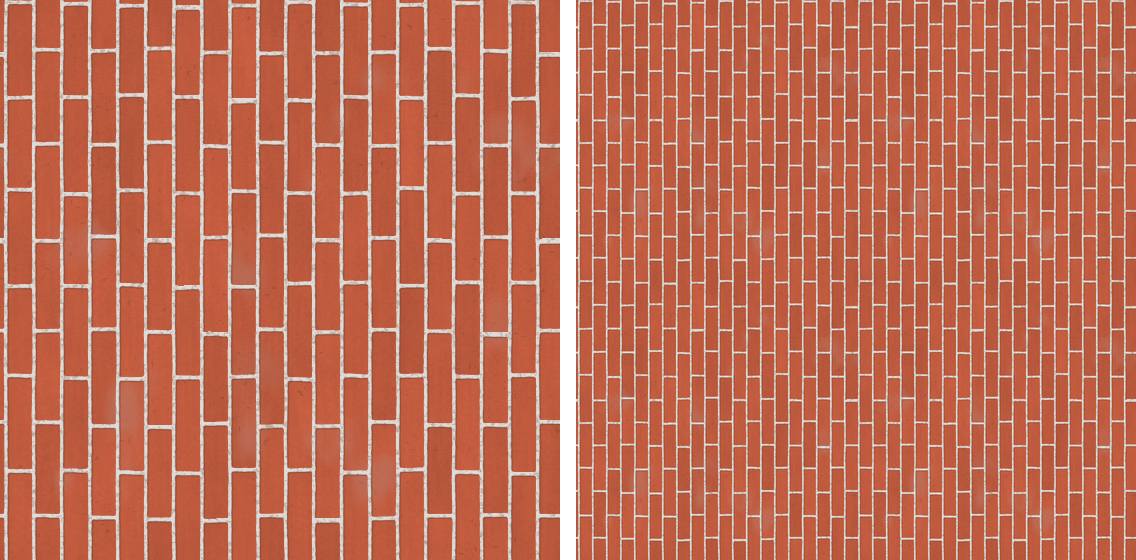
Left, the tile; right, the same tile 2 across and 2 down.
This texture is drawn by a Shadertoy shader. Its source:

```glsl
// Upright red brick wall in half-offset columns with pale, grainy mortar; tiles seamlessly.

const vec2  BRICKS       = vec2(20.0, 6.0);      // repeats across and down
const vec2  PHASE        = vec2(0.21, 0.945);    // shift of the joints, in bricks
const vec2  HALF_JOINT   = vec2(0.0032, 0.0036); // half the mortar widths
const float JOINT_JITTER = 0.035;                // uneven brick ends, in bricks
const float CORNER       = 0.0035;
const float WARP         = 0.0016;               // slow bend of the joints
const float ROUGHNESS    = 0.0014;               // chipped brick edges
const vec2  SHADOW_SHIFT = vec2(-0.0017, 0.0015);
const float TONE_VARIATION = 0.07;

const vec3 BRICK        = vec3(0.74, 0.35, 0.24);
const vec3 BRICK_DUST   = vec3(0.73, 0.47, 0.40);
const vec3 BRICK_SHADOW = vec3(0.50, 0.28, 0.22);
const vec3 MORTAR       = vec3(0.88, 0.86, 0.84);
const vec3 MORTAR_SAND  = vec3(0.78, 0.69, 0.65);
const vec3 MORTAR_SHADE = vec3(0.55, 0.47, 0.43);

float hash(vec2 p) {
    return fract(sin(dot(p, vec2(127.1, 311.7))) * 43758.5);
}

// Value noise that wraps over the unit square
float tileNoise(vec2 uv, vec2 period) {
    vec2 p = uv * period;
    vec2 i = floor(p);
    vec2 f = p - i;
    f = f * f * (3.0 - 2.0 * f);
    vec2 a = mod(i, period);
    vec2 b = mod(i + 1.0, period);
    return mix(mix(hash(a), hash(vec2(b.x, a.y)), f.x),
               mix(hash(vec2(a.x, b.y)), hash(b), f.x), f.y);
}

float tileFbm(vec2 uv, vec2 period) {
    return 0.55 * tileNoise(uv, period)
         + 0.30 * tileNoise(uv, period * 2.0)
         + 0.15 * tileNoise(uv, period * 4.0);
}

float jointOffset(vec2 id) {
    return JOINT_JITTER * (2.0 * hash(mod(id, BRICKS) + 17.0) - 1.0);
}

float roundedBox(vec2 p, vec2 halfSize) {
    vec2 q = abs(p) - halfSize + CORNER;
    return length(max(q, 0.0)) + min(max(q.x, q.y), 0.0) - CORNER;
}

void mainImage(out vec4 fragColor, in vec2 fragCoord) {
    vec2 uv = fragCoord / iResolution.xy;
    float pixel = 1.0 / min(iResolution.x, iResolution.y);

    // Bent joints
    vec2 bend = vec2(tileNoise(uv, vec2(20.0, 14.0)), tileNoise(uv, vec2(40.0, 18.0))) - 0.5;
    vec2 grid = (uv + WARP * bend) * BRICKS - PHASE;

    // Column, row and the two uneven ends of this brick
    vec2 id = vec2(floor(grid.x), 0.0);
    grid.y += 0.5 * mod(id.x, 2.0);
    id.y = floor(grid.y);
    if (grid.y < id.y + jointOffset(id)) id.y -= 1.0;
    float bottom = id.y + jointOffset(id);
    float top = id.y + 1.0 + jointOffset(id + vec2(0.0, 1.0));
    vec2 center = vec2(id.x + 0.5, 0.5 * (bottom + top));
    vec2 local = (grid - center) / BRICKS;
    vec2 halfSize = 0.5 * vec2(1.0, top - bottom) / BRICKS - HALF_JOINT;

    // Brick outline and the same outline shifted for the cast shadow
    float chips = ROUGHNESS * (tileFbm(uv, vec2(110.0)) - 0.5);
    float edge = roundedBox(local, halfSize) + chips;
    float shifted = roundedBox(local + SHADOW_SHIFT, halfSize) + chips;
    float mortarMask = smoothstep(-0.6 * pixel, 0.6 * pixel, edge);

    // Brick face: tone per brick, clouds, upright streaks, fine grain
    float tone = hash(mod(id, BRICKS) + 5.0) - 0.5;
    float clouds = tileFbm(uv, vec2(18.0, 12.0)) - 0.5;
    float streaks = tileNoise(uv, vec2(150.0, 16.0)) - 0.5;
    float grain = tileNoise(uv, vec2(301.0)) - 0.5;
    vec3 brick = BRICK * (1.0 + TONE_VARIATION * tone + 0.07 * clouds
                              + 0.035 * streaks + 0.05 * grain);

    // Wear: pale dust, dark pits and the shadow along the left and upper edges
    float dust = smoothstep(0.60, 0.85, tileFbm(uv, vec2(9.0, 7.0)));
    float pits = smoothstep(0.86, 0.98, tileNoise(uv, vec2(173.0)))
               * smoothstep(0.45, 0.75, tileNoise(uv, vec2(23.0)));
    float shadow = smoothstep(-pixel, pixel, shifted);
    brick = mix(brick, BRICK_DUST, 0.55 * dust);
    brick = mix(brick, BRICK_SHADOW, 0.45 * pits);
    brick = mix(brick, BRICK_SHADOW, 0.85 * shadow);

    // Mortar: sandy grain, darker where it meets the shadowed brick edge
    float sand = tileFbm(uv, vec2(190.0));
    vec3 mortar = mix(MORTAR_SAND, MORTAR, smoothstep(0.2, 0.5, sand));
    float rim = (1.0 - smoothstep(0.0, 0.0022, edge)) * smoothstep(0.0, 0.0015, shifted - edge);
    float holes = smoothstep(0.72, 0.9, tileNoise(uv, vec2(227.0)));
    mortar = mix(mortar, MORTAR_SHADE, clamp(0.6 * rim + 0.3 * holes, 0.0, 1.0));

    fragColor = vec4(mix(brick, mortar, mortarMask), 1.0);
}
```
